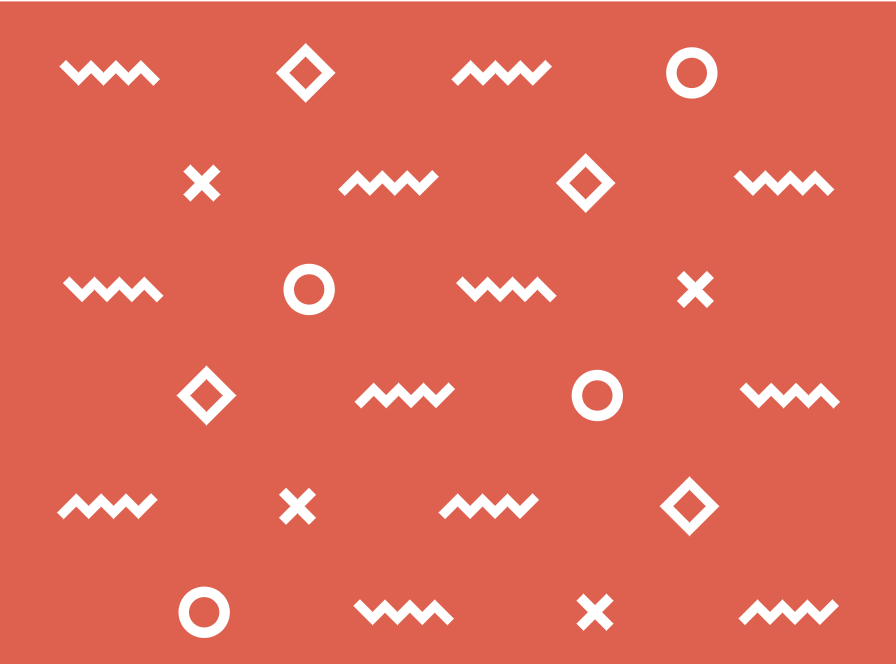
This pattern is drawn by a Shadertoy shader. Its source:

```glsl
// Staggered rows of white zigzags, diamonds, rings and crosses on coral.

const vec3 CORAL = vec3(0.871, 0.382, 0.310);
const vec3 WHITE = vec3(1.0);
const float CANVAS_WIDTH = 768.0;   // design units across the canvas
const vec2 SPACING = vec2(167.0, 92.4);
const vec2 FIRST = vec2(94.0, 62.5);
const float STAGGER = 81.0;
const int ROWS = 6;
const int COLUMNS = 4;
const int FLIP_BITS = 1209;         // one bit per zigzag: set when it starts high
const float SQRT2 = 1.41421;

// Small hand-placed irregularities of each row
const vec4 NUDGE_X[6] = vec4[6](
    vec4(0, 1, 2, -2), vec4(-2, -9, -7, -4), vec4(3, 4, 6, 1),
    vec4(2, 5, 3, 1), vec4(-2, -6, -9, -4), vec4(0, 4, 1, 0));
const float NUDGE_Y[6] = float[6](0.0, 2.0, 0.8, -0.7, 1.8, 0.3);

float ring(vec2 p, float radius, float halfWidth) {
    return abs(length(p) - radius) - halfWidth;
}

float diamond(vec2 p, float apothem, float halfWidth) {
    return abs((abs(p.x) + abs(p.y)) / SQRT2 - apothem) - halfWidth;
}

float cross45(vec2 p, float halfLength, float halfWidth) {
    vec2 q = abs(vec2(p.x + p.y, p.x - p.y)) / SQRT2;
    return max(min(q.x, q.y) - halfWidth, max(q.x, q.y) - halfLength);
}

// Seven mitred strokes at 45 degrees, point-symmetric, with square ends
float zigzag(vec2 p, float stride, float endX, float halfWidth) {
    vec2 q = p.x < 0.0 ? -p : p;
    float stroke = min(floor(q.x / stride + 0.5), 3.0);
    float slope = 1.0 - 2.0 * mod(stroke, 2.0);
    float wave = slope * (q.x - stroke * stride);
    float band = abs(q.y - wave) / SQRT2 - halfWidth;
    float cap = (q.x - q.y - 2.0 * endX + 3.0 * stride) / SQRT2;
    return max(band, cap);
}

// Zigzags alternate with a running diamond, ring, cross sequence
float motif(vec2 p, int row, int column) {
    int index = 2 * row + column / 2;
    if ((row + column) % 2 == 0) {
        bool startsHigh = ((FLIP_BITS >> index) & 1) == 1;
        return zigzag(startsHigh ? p : vec2(p.x, -p.y), 10.67, 40.3, 4.0);
    }
    int kind = index % 3;
    if (kind == 0) return diamond(p, 14.0, 4.1);
    if (kind == 1) return ring(p, 17.5, 4.5);
    return cross45(p, 18.2, 4.3);
}

float coverage(float dist, float pixel) {
    return clamp(0.5 - dist / pixel, 0.0, 1.0);
}

void mainImage(out vec4 fragColor, in vec2 fragCoord) {
    float pixel = CANVAS_WIDTH / iResolution.x;
    vec2 p = vec2(fragCoord.x, iResolution.y - fragCoord.y) * pixel;

    // Nearest cell of the staggered grid
    int row = clamp(int(floor((p.y - FIRST.y) / SPACING.y + 0.5)), 0, ROWS - 1);
    vec2 start = FIRST + vec2(STAGGER * float(row % 2), 0.0);
    int column = clamp(int(floor((p.x - start.x) / SPACING.x + 0.5)), 0, COLUMNS - 1);
    vec2 center = start + SPACING * vec2(column, row)
                + vec2(NUDGE_X[row][column], NUDGE_Y[row]);

    // Motif, with y pointing up, and the thin white top edge
    vec2 local = (p - center) * vec2(1.0, -1.0);
    float ink = coverage(motif(local, row, column), pixel);
    ink = max(ink, coverage(p.y - 1.2, pixel));

    fragColor = vec4(mix(CORAL, WHITE, ink), 1.0);
}
```
